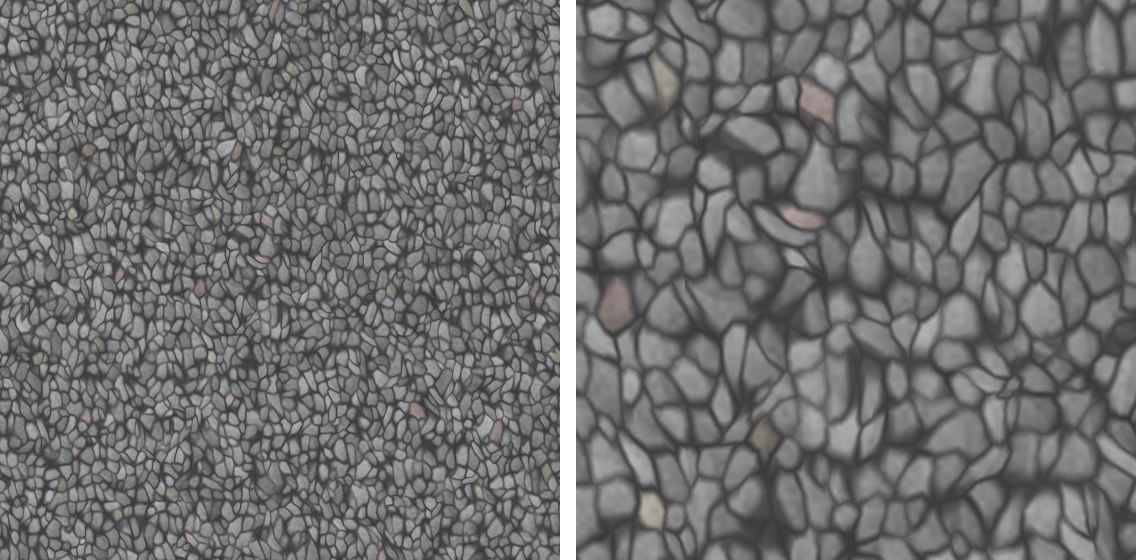
Left, the full canvas; right, a detail of the centre.
Write a WebGL 2 fragment shader that draws this texture.

```glsl
#version 300 es
precision highp float;

uniform vec2 u_resolution;
out vec4 fragColor;

const vec2 GRID = vec2(58.0, 40.0);
const float TAU = 6.2831853;

float hash(vec2 p) {
    return fract(sin(dot(p, vec2(127.1, 311.7))) * 43758.5453);
}

vec2 hash2(vec2 p) {
    return vec2(hash(p), hash(p + vec2(37.2, 17.9)));
}

float valueNoise(vec2 p) {
    vec2 cell = floor(p);
    vec2 f = fract(p);
    f = f * f * (3.0 - 2.0 * f);
    float low = mix(hash(cell), hash(cell + vec2(1.0, 0.0)), f.x);
    float high = mix(hash(cell + vec2(0.0, 1.0)), hash(cell + vec2(1.0)), f.x);
    return mix(low, high, f.y);
}

mat2 rotation(float angle) {
    float c = cos(angle), s = sin(angle);
    return mat2(c, -s, s, c);
}

// Distance scaled to one at the rim of an irregular, slightly rounded polygon.
float chippedRim(vec2 q, vec2 id) {
    float rim = 0.0;
    for (int i = 0; i < 6; i++) {
        float k = float(i);
        float turn = (k + 0.7 * hash(id + k * 3.7)) * TAU / 6.0;
        float reach = mix(0.72, 1.12, hash(id + k * 5.3 + 11.0));
        rim = max(rim, dot(q, vec2(cos(turn), sin(turn))) / reach);
    }
    return mix(rim, length(q), 0.22);
}

// Position inside a stone, scaled by its half width and half length.
vec2 stoneSpace(vec2 p, vec2 id) {
    vec2 center = id + 0.5 + 0.82 * (hash2(id) - 0.5);
    vec2 offset = (p - center) * vec2(GRID.y / GRID.x, 1.0);
    float lean = (hash(id + 4.1) + hash(id + 8.6) - 1.0) * 1.05 + 0.1;
    vec2 halfSize = mix(vec2(0.24, 0.42), vec2(0.47, 0.72), hash2(id + 21.3));
    return rotation(lean) * offset / halfSize;
}

// Returns the id of the uppermost stone, its height and its lead over the next.
vec4 topStone(vec2 p) {
    vec2 cell = floor(p);
    vec2 topId = cell;
    float best = -9.0, second = -9.0;
    for (int y = -1; y <= 1; y++) {
        for (int x = -1; x <= 1; x++) {
            vec2 id = cell + vec2(x, y);
            float lift = 0.6 * (hash(id + 51.7) - 0.5);
            float height = 1.0 + lift - chippedRim(stoneSpace(p, id), id);
            if (height > best) {
                second = best;
                best = height;
                topId = id;
            } else {
                second = max(second, height);
            }
        }
    }
    return vec4(topId, best, best - second);
}

vec3 stoneTint(vec2 id) {
    float pick = hash(id + 93.4);
    vec3 tint = mix(vec3(1.0, 0.992, 1.005), vec3(0.985, 1.0, 1.005), hash(id + 71.0));
    tint = mix(tint, vec3(1.08, 0.98, 0.96), step(0.988, pick));
    return mix(tint, vec3(1.04, 1.01, 0.94), step(pick, 0.012));
}

float stoneTone(vec2 q, vec2 id) {
    float base = 0.47 + 0.16 * hash(id + 63.8);
    base += 0.07 * smoothstep(0.87, 1.0, hash(id + 15.2));
    // A lit upper face and a ridge dividing two planes
    float facing = clamp(dot(q, vec2(-0.35, 0.8)), -1.0, 1.0);
    float ridge = dot(q, vec2(0.9, 0.4)) + 0.6 * (hash(id + 33.0) - 0.5);
    float plane = smoothstep(-0.15, 0.2, ridge) * (hash(id + 44.0) - 0.6);
    return base + 0.05 * facing + 0.1 * plane;
}

void main() {
    vec2 uv = gl_FragCoord.xy / u_resolution.y;

    // Slightly bent grid so that rows do not show
    vec2 bend = vec2(valueNoise(uv * 24.0), valueNoise(uv * 24.0 + 50.0)) - 0.5;
    vec2 p = uv * GRID + 0.7 * bend;
    vec4 stone = topStone(p);
    vec2 id = stone.xy;

    // Stone surface with fine grit
    float tone = stoneTone(stoneSpace(p, id), id);
    tone += 0.07 * (valueNoise(uv * 240.0) - 0.5);
    tone += 0.05 * (valueNoise(uv * 7.0) - 0.5);
    tone += 0.025 * (0.5 - uv.x);

    // Shadowed seams and deep crevices
    float seam = smoothstep(-0.1, 0.75, stone.w);
    float seamDepth = mix(0.4, 1.0, valueNoise(p * 1.3 + 9.0));
    float crevice = smoothstep(-0.5, 0.3, stone.z);
    float light = mix(1.0, seam, seamDepth) * mix(0.3, 1.0, crevice);
    vec3 color = mix(vec3(0.215, 0.21, 0.22), tone * stoneTint(id), light);

    fragColor = vec4(color, 1.0);
}
```
